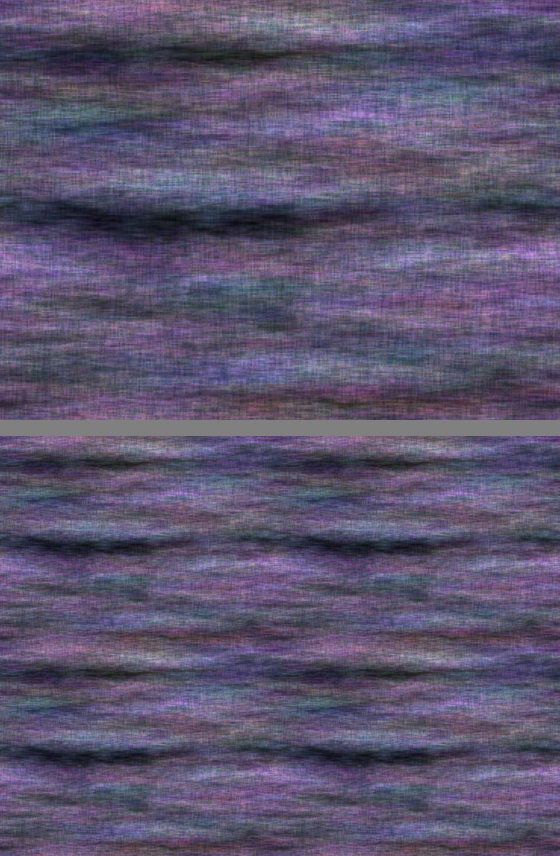
Top: one tile. Bottom: repeated 2 by 2.
A Shadertoy shader for this texture:

```glsl
// Brushed violet cloth: streaked horizontal cloud noise with dark bands and a fine weave
#define SHADOW_COLOR vec3(0.045, 0.040, 0.062)
#define LIGHT_COLOR vec3(0.600, 0.562, 0.715)
#define STREAK_CELLS vec2(2.0, 9.0)
#define TINT_CELLS vec2(3.0, 12.0)
#define WEFT_CELLS vec2(60.0, 290.0)
#define WARP_CELLS vec2(370.0, 44.0)
#define GRAIN_CELLS vec2(390.0, 300.0)
#define BASE_TONE 0.67
#define STREAK_CONTRAST 1.40
#define TINT_STRENGTH 0.36
#define WEAVE_STRENGTH 0.40
#define OCTAVES 6

const float TAU = 6.2831853;

// Integer hash giving three independent values in 0..1
vec3 hash3(ivec2 cell, int seed) {
    uvec3 v = uvec3(cell, seed) * 1664525u + 1013904223u;
    v.x += v.y * v.z; v.y += v.z * v.x; v.z += v.x * v.y;
    v ^= v >> 16u;
    v.x += v.y * v.z; v.y += v.z * v.x; v.z += v.x * v.y;
    return vec3(v >> 8u) / 16777216.0;
}

// Value noise that wraps after a whole number of cells, centred on zero
vec3 wrapNoise(vec2 uv, vec2 cells, int seed) {
    vec2 p = uv * cells;
    vec2 blend = smoothstep(0.0, 1.0, fract(p));
    ivec2 period = ivec2(cells);
    ivec2 a = (ivec2(floor(p)) + period) % period;
    ivec2 b = (a + 1) % period;
    vec3 low = mix(hash3(a, seed), hash3(ivec2(b.x, a.y), seed), blend.x);
    vec3 high = mix(hash3(ivec2(a.x, b.y), seed), hash3(b, seed), blend.x);
    return mix(low, high, blend.y) - 0.5;
}

// Octaves of stretched noise, each shifted so that the grids do not line up
vec3 streaks(vec2 uv, vec2 cells, int seed) {
    vec3 sum = vec3(0.0);
    float weight = 1.0, total = 0.0;
    for (int i = 0; i < OCTAVES; i++) {
        vec2 shift = hash3(ivec2(i, 7), seed).xy;
        sum += weight * wrapNoise(fract(uv + shift), cells, seed + i);
        total += weight;
        weight *= 0.76;
        cells *= 2.0;
    }
    return sum / total;
}

// Soft horizontal band, strongest around one x position
float band(vec2 uv, float height, float halfWidth, float focusX, float fade) {
    float d = (fract(uv.y - height + 0.5) - 0.5) / halfWidth;
    float along = 1.0 - fade * (0.5 - 0.5 * cos(TAU * (uv.x - focusX)));
    return along * exp(-d * d);
}

void mainImage(out vec4 fragColor, in vec2 fragCoord) {
    vec2 uv = fragCoord / iResolution.xy;

    // Large dark bands with a drifting centre line and frayed edges
    vec2 frayed = uv;
    frayed.y += 0.09 * streaks(uv, vec2(4.0, 8.0), 60).x;
    float drift = 0.013 * cos(TAU * (uv.x - 0.9));
    float shade = 0.56 * band(frayed, 0.485 + drift, 0.058, 0.2, 0.12);
    shade += 0.34 * band(frayed, 0.885 + drift, 0.035, 0.35, 0.75);
    shade += 0.20 * band(frayed, 0.970, 0.055, 0.55, 0.40);
    shade += 0.26 * band(frayed, 0.070, 0.040, 0.72, 0.90);

    // Streaks in brightness
    float tone = BASE_TONE - shade;
    tone += STREAK_CONTRAST * streaks(uv, STREAK_CELLS, 1).x;

    // Fine crossing threads, broken up by grain
    vec3 weave = wrapNoise(uv, WEFT_CELLS, 20);
    weave += 0.75 * wrapNoise(uv, WARP_CELLS, 30);
    weave += 0.60 * wrapNoise(uv, GRAIN_CELLS, 35);
    weave = mix(weave, weave.xxx, 0.65);

    // Separate streaks in red, green and blue shift the hue
    vec3 tint = TINT_STRENGTH * streaks(uv, TINT_CELLS, 40);
    float lit = clamp(tone, 0.0, 1.0);
    vec3 color = mix(SHADOW_COLOR, LIGHT_COLOR, max(tone, 0.0));
    color += tint * mix(0.45, 1.0, lit);
    color *= 1.0 + WEAVE_STRENGTH * weave;
    fragColor = vec4(clamp(color, 0.0, 1.0), 1.0);
}
```
